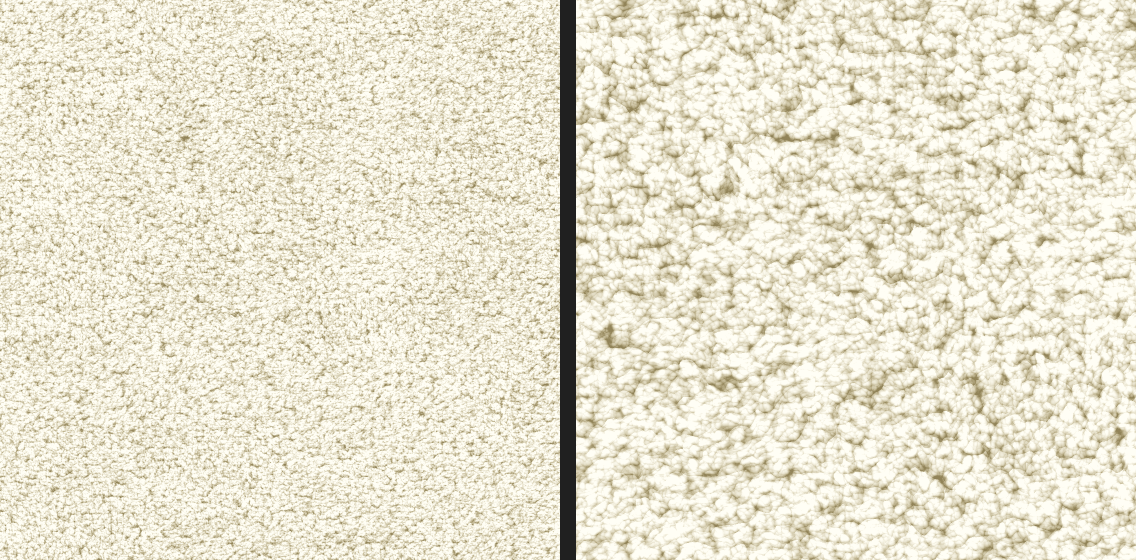
Left, the full canvas; right, a detail of the centre.
This texture is drawn by a Shadertoy shader. Its source:

```glsl
#define TUFTS 96.0        // tufts across the canvas
#define STRANDS 195.0     // strand clumps across the canvas
#define FIBRES 300.0      // fibre ends across the canvas
#define LEAN 0.35         // mean direction of the pile, radians
#define CURL 0.28         // warp of the tuft outlines, in cells
#define TOP_LIGHT 0.34    // light on the upper side of each tuft
#define CONTRAST 1.06
#define BRIGHTNESS 0.815
#define SHADOW vec3(0.65, 0.60, 0.44)
#define WOOL vec3(0.98, 0.97, 0.92)
#define WARMTH vec3(0.0, 0.02, 0.08)

// Integer hash: three random values in 0..1 for a lattice cell
vec3 hash3(vec2 cell, float seed) {
    uvec3 v = uvec3(ivec3(vec3(cell, seed) + 1000.0));
    v = v * 1664525u + 1013904223u;
    v.x += v.y * v.z; v.y += v.z * v.x; v.z += v.x * v.y;
    v ^= v >> 16u;
    v.x += v.y * v.z; v.y += v.z * v.x; v.z += v.x * v.y;
    return vec3(v >> 8u) / 16777216.0;
}

// Smooth value noise in -1..1
float noise(vec2 p, float seed) {
    vec2 i = floor(p), f = fract(p);
    f = f * f * (3.0 - 2.0 * f);
    float low = mix(hash3(i, seed).x, hash3(i + vec2(1, 0), seed).x, f.x);
    float high = mix(hash3(i + vec2(0, 1), seed).x, hash3(i + 1.0, seed).x, f.x);
    return 2.0 * mix(low, high, f.y) - 1.0;
}

// Overlapping leaning domes: x = height of the top one, y = its side light
vec2 pile(vec2 p, vec2 radius, float direction, float spread, float seed) {
    p += CURL * vec2(noise(p * 1.3, seed + 1.0), noise(p * 1.3, seed + 2.0));
    vec2 cell = floor(p);
    vec2 best = vec2(0.0);
    for (int y = -1; y <= 1; y++)
    for (int x = -1; x <= 1; x++) {
        vec2 id = cell + vec2(x, y);
        vec3 rnd = hash3(id, seed);
        vec2 offset = p - id - mix(vec2(0.1), vec2(0.9), rnd.xy);
        float angle = direction + spread * (fract(rnd.z * 57.0) - 0.5);
        vec2 axis = vec2(cos(angle), sin(angle));
        vec2 q = vec2(dot(offset, axis), dot(offset, vec2(-axis.y, axis.x))) / radius;
        float height = 1.0 + 0.5 * rnd.z - dot(q, q);
        if (height > best.x) best = vec2(height, offset.y - 0.4 * offset.x);
    }
    return best;
}

vec3 carpet(vec2 p) {
    // The pile direction drifts over the surface
    float direction = -LEAN + 0.9 * noise(p * 7.0, 11.0) + 0.7 * noise(p * 27.0, 12.0);
    vec2 tuft = pile(p * TUFTS, vec2(1.0, 0.62), direction, 2.2, 20.0);
    vec2 strand = pile(p * STRANDS, vec2(1.1, 0.55), direction + 0.4, 1.8, 30.0);
    vec2 fibre = pile(p * FIBRES, vec2(1.1, 0.55), direction - 0.6, 1.2, 50.0);

    float relief = 0.46 * tuft.x + 0.44 * strand.x + 0.30 * fibre.x;
    relief += TOP_LIGHT * (0.9 * tuft.y + 0.7 * strand.y + 0.4 * fibre.y);

    // Brushed rows, broad patches and scattered deep gaps
    relief += 0.06 * noise(p * vec2(15.0, 46.0), 41.0);
    relief += 0.035 * noise(p * 6.0, 42.0);
    float gap = smoothstep(0.3, 0.8, noise(p * 37.0, 43.0));
    relief -= 0.32 * gap * max(0.0, 0.8 - tuft.x);

    // Tone curve with a long dark tail
    float d = relief - 1.04;
    float tone = BRIGHTNESS + CONTRAST * d - 0.45 * d * d;
    tone = clamp(tone, -0.25, 1.07);
    return mix(SHADOW, WOOL, tone) - WARMTH * tone * (1.0 - tone);
}

void mainImage(out vec4 fragColor, in vec2 fragCoord) {
    // Four samples per pixel smooth the tuft edges
    vec3 color = vec3(0.0);
    for (int i = 0; i < 4; i++) {
        vec2 jitter = 0.5 * vec2(i & 1, i >> 1) - 0.25;
        color += carpet((fragCoord + jitter) / iResolution.y);
    }
    fragColor = vec4(color / 4.0, 1.0);
}
```
